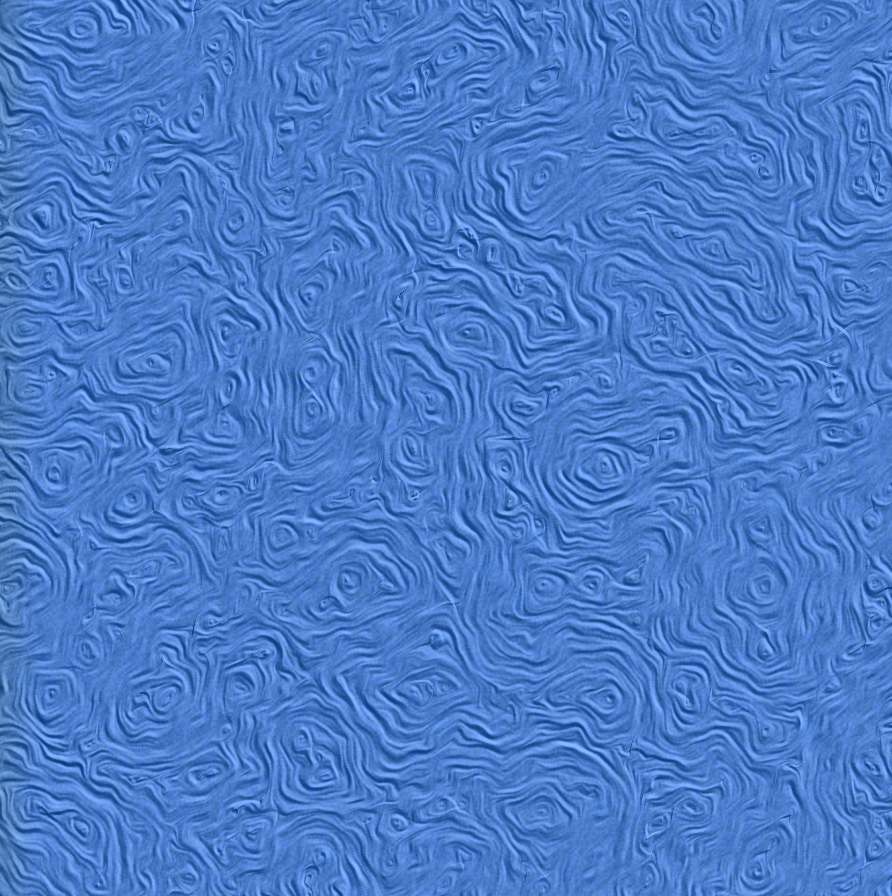
A Shadertoy shader for this texture:

```glsl
// Blue embossed sheet with swirling, wood-like wrinkles.
// Noise is smeared along the contours of a kinked field to form ridges,
// then lit from the upper right by differencing two nearby heights.

float hash(vec2 p) {
    vec3 q = fract(p.xyx * 0.1031);
    q += dot(q, q.yzx + 33.33);
    return fract((q.x + q.y) * q.z);
}

float valueNoise(vec2 p) {
    vec2 i = floor(p), f = fract(p);
    f = f * f * (3.0 - 2.0 * f);
    return mix(mix(hash(i), hash(i + vec2(1, 0)), f.x),
               mix(hash(i + vec2(0, 1)), hash(i + vec2(1, 1)), f.x), f.y);
}

vec2 randomDir(vec2 cell) {
    float a = 6.2832 * hash(cell + 71.0);
    return vec2(cos(a), sin(a));
}

// Analytic slope of gradient noise
vec2 noiseSlope(vec2 p) {
    vec2 i = floor(p), f = fract(p);
    vec2 u = f * f * f * (f * (f * 6.0 - 15.0) + 10.0);
    vec2 du = 30.0 * f * f * (f * (f - 2.0) + 1.0);
    vec2 ga = randomDir(i), gb = randomDir(i + vec2(1, 0));
    vec2 gc = randomDir(i + vec2(0, 1)), gd = randomDir(i + vec2(1, 1));
    float a = dot(ga, f), b = dot(gb, f - vec2(1, 0));
    float c = dot(gc, f - vec2(0, 1)), d = dot(gd, f - vec2(1, 1));
    return ga + u.x * (gb - ga) + u.y * (gc - ga) + u.x * u.y * (ga - gb - gc + gd)
         + du * (u.yx * (a - b - c + d) + vec2(b, c) - a);
}

// Unit direction along the contours: broad swirls, bends and small kinks
vec2 flow(vec2 p) {
    vec2 slope = noiseSlope(p * 8.0 + 3.7) + 0.5 * noiseSlope(p * 24.0 + 41.3)
               + 0.28 * noiseSlope(p.yx * 50.0 + 13.1).yx;
    return vec2(-slope.y, slope.x) / (length(slope) + 0.03);
}

// Coarse ridges with finer threads between them
float fibre(vec2 p) {
    vec2 q = mat2(0.85, 0.53, -0.53, 0.85) * p + 2.0;
    return valueNoise(q * 185.0) + 0.4 * valueNoise(q.yx * 370.0);
}

// Average the fibres along the streamline in both directions
float height(vec2 p) {
    const float steps = 9.0;
    float sum = fibre(p), total = 1.0;
    for (float side = -1.0; side < 2.0; side += 2.0) {
        vec2 q = p;
        for (float k = 1.0; k <= steps; k++) {
            q += side * 0.0032 * flow(q);
            float w = 0.5 + 0.5 * cos(3.1416 * k / (steps + 1.0));
            sum += w * fibre(q);
            total += w;
        }
    }
    return sum / total;
}

void mainImage(out vec4 fragColor, in vec2 fragCoord) {
    vec2 p = fragCoord / iResolution.y;

    // Emboss, stronger in some patches than others
    vec2 toLight = 0.0016 * vec2(0.55, 0.83);
    float relief = 15.5 * (height(p - toLight) - height(p + toLight));
    relief *= mix(0.7, 1.35, valueNoise(p * 11.0 + 17.0));

    // Slightly deeper shadows, fine paper grain, soft limit at both ends
    relief -= 0.04 * (min(relief * relief, 6.0) - 1.0);
    relief += 0.9 * (valueNoise(p * 440.0 + 9.0) - 0.5);
    relief += 0.15 * (valueNoise(p * 3.0 + 5.0) - 0.5);
    relief *= inversesqrt(1.0 + relief * relief / 13.0);

    vec3 color = vec3(0.29, 0.485, 0.795) + relief * vec3(0.076, 0.08, 0.092);
    color.b -= 0.02 * max(relief - 1.0, 0.0);

    // Uneven dye: some grains are greyer than others
    float dull = valueNoise(p * 300.0 + 60.0) - 0.45;
    color += dull * vec3(0.01, -0.005, -0.07);

    // Duller, greyer left margin
    float margin = smoothstep(0.05, 0.0, p.x);
    color = mix(color, color * vec3(1.0, 0.97, 0.9), margin);

    fragColor = vec4(clamp(color, 0.0, 1.0), 1.0);
}
```
